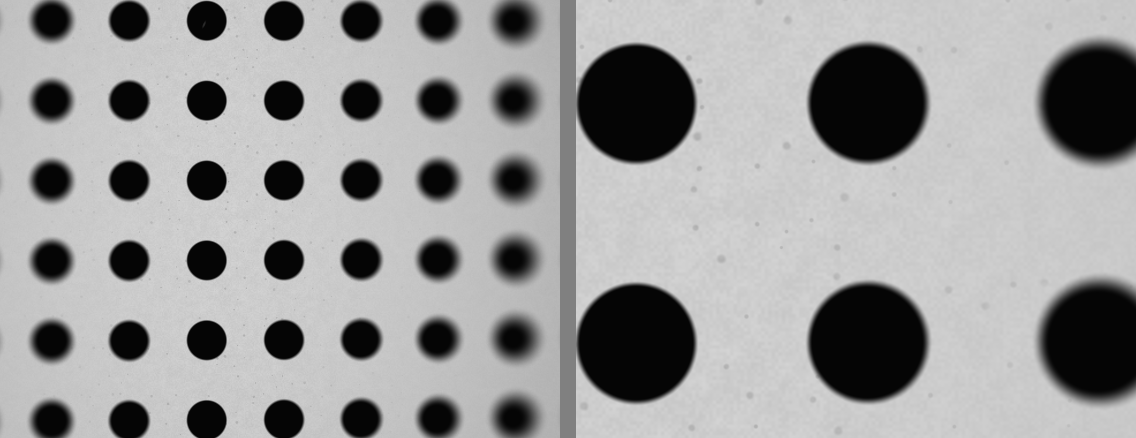
Left, the full canvas; right, a detail of the centre.
Give the GLSL for this pattern, as a Shadertoy shader.

```glsl
// Grid of black dots on a grey plate, sharp at one column and defocused to both sides.
// Lengths are fractions of the canvas height.
const vec2  FIRST_DOT   = vec2(0.118, 0.9525);  // centre of the top left dot
const vec2  PITCH       = vec2(0.177, 0.183);   // column and row spacing
const float KEYSTONE    = 0.0003;               // row spacing lost per column
const float ROWS        = 6.0;
const float RADIUS      = 0.0452;
const float FOCUS_COL   = 2.2;                  // column in sharpest focus
const float MIN_BLUR    = 0.0025;
const float BLUR_RIGHT  = 0.0018;               // blur growth per squared column
const float BLUR_LEFT   = 0.0026;
const float CORE_SHIFT  = 0.32;                 // core offset relative to blur
const float INK         = 0.02;
const float PLATE       = 0.805;
const vec2  LIGHT_POS   = vec2(0.50, 0.53);
const float LIGHT_FALL  = 0.15;
const float GRAIN       = 0.028;
const float MOTTLE      = 0.022;
const float SPECK_CELL  = 0.022;
const float SPECK_DARK  = 0.10;
const vec2  GLINT_POS   = vec2(0.466, 0.944);   // faint scratch on one dot

float hash(vec2 p) {
    vec3 q = fract(vec3(p.xyx) * 0.1031);
    q += dot(q, q.yzx + 33.33);
    return fract((q.x + q.y) * q.z);
}

float valueNoise(vec2 p) {
    vec2 cell = floor(p), f = fract(p);
    f = f * f * (3.0 - 2.0 * f);
    float low  = mix(hash(cell), hash(cell + vec2(1, 0)), f.x);
    float high = mix(hash(cell + vec2(0, 1)), hash(cell + vec2(1, 1)), f.x);
    return mix(low, high, f.y);
}

// Sparse soft dust, one possible grain per cell
float specks(vec2 p) {
    vec2 g = p / SPECK_CELL, cell = floor(g) + 7.0;
    vec2 centre = 0.25 + 0.5 * vec2(hash(cell), hash(cell + 41.0));
    float size = mix(0.08, 0.22, hash(cell + 83.0));
    float present = step(0.80, hash(cell + 127.0));
    return present * (1.0 - smoothstep(0.3 * size, size, length(fract(g) - centre)));
}

// Unevenly lit plate with grain, mottling and dust near the focal column
float plate(vec2 p, float focus) {
    vec2 d = p - LIGHT_POS;
    float shade = PLATE - LIGHT_FALL * dot(d * d, vec2(1.0, 0.55));
    float sharpness = exp(-0.35 * focus * focus);
    shade += GRAIN * (valueNoise(p * 380.0) - 0.5) * mix(0.5, 1.3, sharpness);
    shade += MOTTLE * (valueNoise(p * 75.0 + 19.0) - 0.5) * mix(0.4, 1.0, sharpness);
    return shade - SPECK_DARK * specks(p) * mix(0.08, 1.0, sharpness);
}

// Ink coverage: a ramp between a dark core and a wider, offset halo
float dotCoverage(vec2 p) {
    float col = floor((p.x - FIRST_DOT.x) / PITCH.x + 0.5);
    float rowPitch = PITCH.y - KEYSTONE * col;
    float row = clamp(floor((FIRST_DOT.y - p.y) / rowPitch + 0.5), 0.0, ROWS - 1.0);
    vec2 q = p - FIRST_DOT - vec2(col * PITCH.x, -row * rowPitch);

    float focus = col - FOCUS_COL;
    float growth = focus > 0.0 ? BLUR_RIGHT : BLUR_LEFT;
    float blur = max(MIN_BLUR + growth * focus * focus, 0.8 / iResolution.y);
    vec2 shift = focus > 0.0 ? vec2(-CORE_SHIFT, -0.04) : vec2(0.02, 0.12);
    float fromCore = length(q - shift * blur) - max(RADIUS - blur, 0.006);
    float toRim = RADIUS + blur - length(q);
    float ramp = fromCore / max(fromCore + toRim, 0.0001);
    return 1.0 - smoothstep(0.0, 1.0, toRim < 0.0 ? 1.0 : ramp);
}

void mainImage(out vec4 fragColor, in vec2 fragCoord) {
    vec2 p = fragCoord / iResolution.y;
    float focus = (p.x - FIRST_DOT.x) / PITCH.x - FOCUS_COL;
    float shade = mix(plate(p, focus), INK, dotCoverage(p));

    // Slanted glint
    vec2 g = p - GLINT_POS;
    g = vec2(g.x - 0.4 * g.y, g.y) / vec2(0.004, 0.011);
    shade += 0.14 * (1.0 - smoothstep(0.2, 1.0, length(g)));

    fragColor = vec4(vec3(shade), 1.0);
}
```
